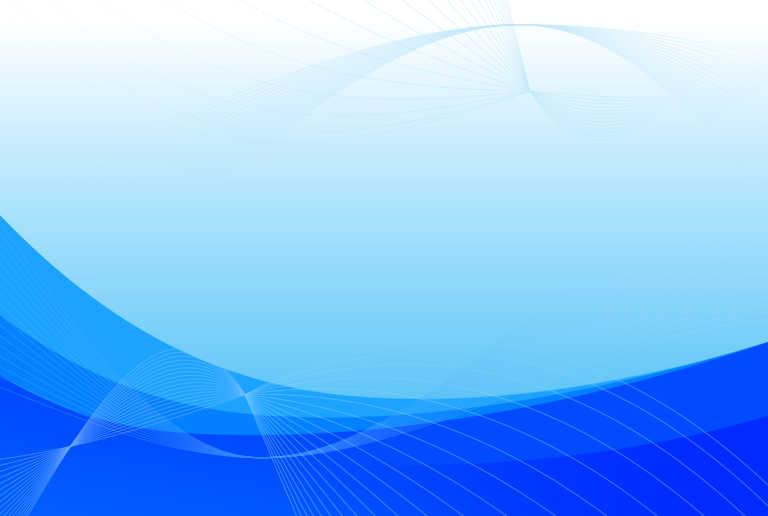
Give the GLSL for this background, as a Shadertoy shader.

```glsl
// Layered blue waves under a pale sky gradient, crossed by ribbons of fine lines.
// Wave rims are two-sided power curves; each ribbon blends a family of lines
// between two cubic rails that meet at a pinch point.

// Height of a bowl-shaped rim: lowest at x = mid, with its own rise
// (height at the canvas side) and exponent on the left and on the right.
float bowl(float x, float mid, float low, vec2 left, vec2 right) {
    float l = max(mid - x, 0.0) / mid;
    float r = max(x - mid, 0.0) / (1.0 - mid);
    return low + left.x * pow(l, left.y) + right.x * pow(r, right.y);
}

// Cubic rail through knots (x, height, slope); returns height and slope at x.
vec2 rail(float x, vec3 a, vec3 b) {
    float w = b.x - a.x, t = (x - a.x) / w, rise = b.y - a.y;
    float c2 = 3.0 * rise - w * (2.0 * a.z + b.z);
    float c3 = w * (a.z + b.z) - 2.0 * rise;
    return vec2(a.y + t * (w * a.z + t * (c2 + t * c3)),
                a.z + t * (2.0 * c2 + 3.0 * t * c3) / w);
}

// Coverage of evenly blended lines between rails a and b;
// spread > 1 crowds the lines toward rail a.
float ribbon(vec2 p, vec3 a0, vec3 a1, vec3 b0, vec3 b1, float count, float spread) {
    if (p.x < a0.x || p.x >= a1.x) return 0.0;
    vec2 a = rail(p.x, a0, a1), b = rail(p.x, b0, b1);
    float aspect = iResolution.x / iResolution.y;
    float radius = max(0.0022, 1.0 / iResolution.y);
    float clear = 1.0;
    for (float i = 0.0; i < count; i++) {
        vec2 line = mix(a, b, pow(i / (count - 1.0), spread));
        float d = abs(p.y - line.x) / length(vec2(1.0, line.y / aspect));
        clear *= 1.0 - 0.5 * (1.0 - smoothstep(0.0, radius, d));
    }
    return 1.0 - clear;
}

// Paints a colour below a rim with a smooth edge.
void fillBelow(inout vec3 col, float y, float rim, vec3 paint, float alpha) {
    float soft = 0.9 / iResolution.y;
    col = mix(col, paint, alpha * (1.0 - smoothstep(-soft, soft, y - rim)));
}

void mainImage(out vec4 fragColor, in vec2 fragCoord) {
    vec2 p = fragCoord / iResolution.xy;

    // Sky
    vec3 col = mix(vec3(0.38, 0.775, 0.97), vec3(0.66, 0.885, 0.99),
                   clamp((p.y - 0.23) / 0.35, 0.0, 1.0));
    col = mix(col, vec3(1.0), clamp((p.y - 0.58) / 0.38, 0.0, 1.0));

    // Upper arch: narrow at its crest, fanned at both feet
    vec3 crest = vec3(0.677, 0.952, 0.0);
    float arch = ribbon(p, vec3(0.06, 0.69, 0.4), crest, vec3(0.06, 0.42, 0.8), crest, 17.0, 1.0)
               + ribbon(p, crest, vec3(1.0, 0.888, -0.4), crest, vec3(1.0, 0.61, -2.0), 17.0, 1.0);
    arch *= smoothstep(0.06, 0.45, p.x) * (1.0 - 0.8 * smoothstep(0.82, 1.0, p.x));
    col = mix(col, vec3(0.66, 0.87, 0.98), 0.65 * arch);

    // Upper fan: sweeping arcs that pinch, then open into a small bowl
    float fan = ribbon(p, vec3(0.0, 0.98, -1.56), vec3(0.69, 0.823, 0.5),
                       vec3(0.0, 4.93, -5.95), vec3(0.69, 0.823, -5.95), 22.0, 1.5)
              * smoothstep(-0.1, 0.6, p.x);
    fan += ribbon(p, vec3(0.69, 0.823, -0.1), vec3(0.89, 0.815, 0.15),
                  vec3(0.69, 0.823, -2.2), vec3(0.89, 0.815, 1.4), 13.0, 1.0)
         * (1.0 - smoothstep(0.78, 0.89, p.x));
    col = mix(col, vec3(0.68, 0.88, 0.98), 0.6 * fan);

    // Waves, back to front
    fillBelow(col, p.y, bowl(p.x, 0.56, 0.227, vec2(0.356, 2.45), vec2(0.11, 1.83)),
              vec3(0.11, 0.64, 1.0), 1.0);
    fillBelow(col, p.y, bowl(p.x, 0.44, 0.191, vec2(0.199, 2.54), vec2(0.146, 1.75)),
              vec3(0.01, 0.5, 1.0), 1.0);
    vec3 deep = mix(vec3(0.0, 0.37, 1.0), vec3(0.0, 0.29, 1.0),
                    smoothstep(0.0, 0.25, p.y + 0.25 * p.x));
    fillBelow(col, p.y, bowl(p.x, 0.34, 0.157, vec2(0.116, 2.74), vec2(0.18, 1.85)), deep, 1.0);
    fillBelow(col, p.y, bowl(p.x, 0.5, 0.098, vec2(0.0, 1.0), vec2(0.096, 2.26)),
              vec3(0.0, 0.17, 1.0), smoothstep(0.35, 0.95, p.x));

    // Long ribbon: dips along the left, then climbs and fades to the right
    vec3 dip = vec3(0.34, 0.113, 0.0);
    float climb = ribbon(p, vec3(0.0, 0.57, -2.2), dip, vec3(0.0, 0.25, -0.6), dip, 17.0, 1.0)
                + ribbon(p, dip, vec3(1.0, 0.62, 0.1), dip, vec3(1.0, 0.38, 0.1), 17.0, 1.0);
    climb *= 1.0 - 0.75 * smoothstep(0.2, 0.55, p.y) * smoothstep(0.3, 0.7, p.x);
    vec3 climbColor = mix(vec3(0.33, 0.68, 1.0), vec3(0.66, 0.88, 1.0), smoothstep(0.55, 0.9, p.x));
    col = mix(col, climbColor, 0.6 * climb);

    // Lower ribbon: small hump on the left, knot, then a wide fan to the right
    vec3 knot = vec3(0.319, 0.235, 0.0);
    float hump = ribbon(p, vec3(0.0, 0.11, 0.2), knot + vec3(0.0, 0.0, 0.5),
                        vec3(0.0, -0.09, 2.5), knot - vec3(0.0, 0.0, 2.3), 18.0, 1.0);
    float sweep = ribbon(p, knot + vec3(0.0, 0.0, 0.75), vec3(1.0, 0.06, -1.4),
                         knot - vec3(0.0, 0.0, 3.5), vec3(1.0, -2.1, -3.4), 20.0, 1.35);
    col = mix(col, vec3(0.53, 0.76, 1.0), 0.75 * hump);
    col = mix(col, vec3(0.55, 0.82, 1.0), 0.75 * sweep);

    fragColor = vec4(col, 1.0);
}
```
